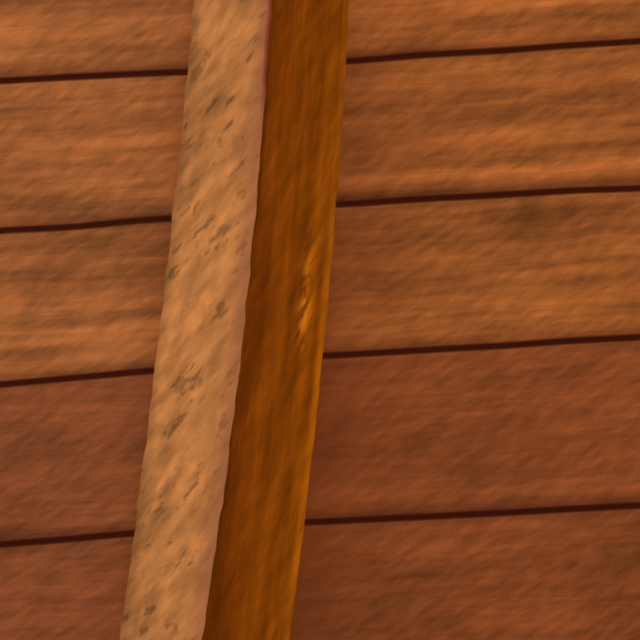
A Shadertoy shader for this texture:

```glsl
// Leaning two-faced timber post in front of brown overlapping wooden planks.

// Post edges: x = a + b*t + c*t*t, with t measured down from the top.
const vec3 POST_LEFT  = vec3(0.303, -0.090, -0.027);
const vec3 POST_RIDGE = vec3(0.4245, -0.060, -0.0485);
const vec3 POST_RIGHT = vec3(0.5456, -0.050, -0.044);

// Plank seams: depth at the outer canvas border, and slope across.
const vec4 SEAMS_LEFT   = vec4(0.126, 0.362, 0.602, 0.852);
const vec4 SLOPES_LEFT  = vec4(-0.045, -0.075, -0.091, -0.089);
const vec4 SEAMS_RIGHT  = vec4(0.065, 0.293, 0.527, 0.790);
const vec4 SLOPES_RIGHT = vec4(-0.065, -0.056, -0.060, -0.052);
const float SEAM_HALF = 0.0040;
const float SOFTNESS = 0.0018;

const vec3 PLANK_UPPER = vec3(0.565, 0.325, 0.170);
const vec3 PLANK_LOWER = vec3(0.490, 0.262, 0.147);
const vec3 PLANK_SHADE = vec3(0.370, 0.160, 0.060);
const vec3 SEAM_COLOR  = vec3(0.195, 0.060, 0.025);
const vec3 FACE_LIGHT  = vec3(0.690, 0.435, 0.235);
const vec3 FACE_PINK   = vec3(0.580, 0.345, 0.225);
const vec3 FACE_DARK   = vec3(0.415, 0.180, 0.018);
const vec3 FACE_AMBER  = vec3(0.535, 0.265, 0.025);
const vec3 RIM_RED     = vec3(0.480, 0.170, 0.120);

float hash(vec2 p) {
    vec3 q = fract(p.xyx * 0.1031);
    q += dot(q, q.yzx + 33.33);
    return fract((q.x + q.y) * q.z);
}

float noise(vec2 p) {
    vec2 i = floor(p), f = fract(p);
    f = f * f * (3.0 - 2.0 * f);
    return mix(mix(hash(i), hash(i + vec2(1, 0)), f.x),
               mix(hash(i + vec2(0, 1)), hash(i + vec2(1, 1)), f.x), f.y);
}

// Layered noise, centred on zero.
float fbm(vec2 p) {
    float sum = 0.0, amp = 0.5;
    for (int i = 0; i < 4; i++) {
        sum += amp * (noise(p) - 0.5);
        p = p * 2.03 + 19.7;
        amp *= 0.55;
    }
    return sum;
}

// Streaks running along an angle; scale is (along, across).
float streaks(vec2 p, float angle, vec2 scale) {
    float c = cos(angle), s = sin(angle);
    return fbm(vec2(c * p.x + s * p.y, c * p.y - s * p.x) * scale + 50.0);
}

float edgeX(vec3 curve, float t) {
    return curve.x + t * (curve.y + t * curve.z);
}

vec3 planks(vec2 p, float t, bool onRight, float gap) {
    float index = 0.0, seam = 0.0, lip = 0.0, sheen = 0.0;
    float wobble = 0.003 * (noise(vec2(p.x * 9.0, t * 3.0)) - 0.5);
    for (int i = 0; i < 4; i++) {
        float line = onRight ? SEAMS_RIGHT[i] + SLOPES_RIGHT[i] * (p.x - 1.0)
                             : SEAMS_LEFT[i] + SLOPES_LEFT[i] * p.x;
        float d = t - line + wobble;
        index += step(0.0, d);
        seam = max(seam, 1.0 - smoothstep(SEAM_HALF - SOFTNESS, SEAM_HALF + 2.0 * SOFTNESS, abs(d)));
        lip = max(lip, smoothstep(-0.026, -0.004, d) * step(d, 0.0));
        sheen = max(sheen, exp(-pow((d + 0.036) / 0.012, 2.0)));
    }
    // Long grain follows each board; short fibres cross it obliquely.
    vec2 board = vec2(p.x, t + 0.065 * p.x);
    board.y += 0.018 * fbm(vec2(p.x * 5.0, t * 6.0 + index * 9.0));
    float band = fbm(board * vec2(2.5, 34.0) + index * 17.0);
    float fine = fbm(board * vec2(9.0, 130.0) + index * 31.0);
    float fibre = streaks(p, 0.55, vec2(34.0, 120.0));
    float cloud = fbm(p * 6.0 + index * 5.0);

    float lower = step(2.5, index);
    vec3 col = mix(PLANK_UPPER, PLANK_LOWER, lower);
    if (onRight) col *= vec3(1.01, 0.97, 0.86);
    col *= 1.0 + mix(0.55, 0.22, lower) * band + 0.22 * fine + 0.32 * fibre + 0.28 * cloud;
    col *= 1.0 + 0.06 * sheen;
    col = mix(col, col * vec3(0.76, 0.72, 0.76), lip);

    // Contact shade beside the post.
    float reach = onRight ? 0.075 : 0.022;
    float shade = exp(-gap / reach) * (onRight ? mix(0.35, 0.75, t) : 0.28);
    col = mix(col, PLANK_SHADE, shade);
    return mix(col, SEAM_COLOR, 0.93 * seam);
}

vec3 lightFace(vec2 p, float t, float across) {
    float stroke = streaks(p, 0.95, vec2(26.0, 80.0));
    float patches = streaks(p, 1.15, vec2(9.0, 24.0));
    vec3 col = FACE_LIGHT * (1.0 + 0.45 * stroke + 0.30 * patches);
    float pits = smoothstep(0.10, 0.28, streaks(p + 3.0, 0.9, vec2(30.0, 75.0)));
    col *= 1.0 - 0.22 * pits;
    col = mix(col, FACE_PINK, 0.65 * smoothstep(0.72, 1.0, across));
    col *= 1.0 - 0.15 * (1.0 - smoothstep(0.0, 0.14, across));
    float rim = smoothstep(0.93, 0.99, across) * (1.0 - smoothstep(0.12, 0.21, t));
    return mix(col, RIM_RED, 0.8 * rim);
}

vec3 darkFace(vec2 p, float t, float across) {
    float along = fbm(vec2(across * 9.0, t * 4.0) + 7.0);
    float fibre = streaks(p, 1.15, vec2(22.0, 95.0));
    vec3 col = mix(FACE_DARK, FACE_AMBER, clamp(0.15 + 0.65 * across + 0.8 * along, 0.0, 1.0));
    col *= 1.0 + 0.35 * fibre + 0.25 * along;
    // Pale scuffs near the centre and a bright outer corner.
    float scuff = exp(-pow((across - 0.72) / 0.07, 2.0) - pow((t - 0.47) / 0.075, 2.0));
    col += vec3(0.28, 0.20, 0.07) * scuff * smoothstep(0.0, 0.22, fibre);
    col += vec3(0.07, 0.045, 0.01) * smoothstep(0.90, 0.96, across);
    return col * (1.0 - 0.22 * exp(-across * 18.0));
}

void mainImage(out vec4 fragColor, in vec2 fragCoord) {
    vec2 p = fragCoord / iResolution.xy;
    float t = 1.0 - p.y;
    float rough = 0.003 * (noise(vec2(t * 42.0, 4.0)) - 0.5);
    float left = edgeX(POST_LEFT, t) + rough;
    float ridge = edgeX(POST_RIDGE, t) - rough;
    float right = edgeX(POST_RIGHT, t) + 0.5 * rough;
    float soft = max(SOFTNESS, 0.75 / iResolution.x);

    bool onRight = p.x > ridge;
    float gap = max(onRight ? p.x - right : left - p.x, 0.0);
    vec3 col = planks(p, t, onRight, gap);
    vec3 light = lightFace(p, t, clamp((p.x - left) / (ridge - left), 0.0, 1.0));
    vec3 dark = darkFace(p, t, clamp((p.x - ridge) / (right - ridge), 0.0, 1.0));

    vec3 post = mix(light, dark, smoothstep(-soft, soft, p.x - ridge));
    float cover = smoothstep(-soft, soft, p.x - left) * smoothstep(-soft, soft, right - p.x);
    fragColor = vec4(clamp(mix(col, post, cover), 0.0, 1.0), 1.0);
}
```
